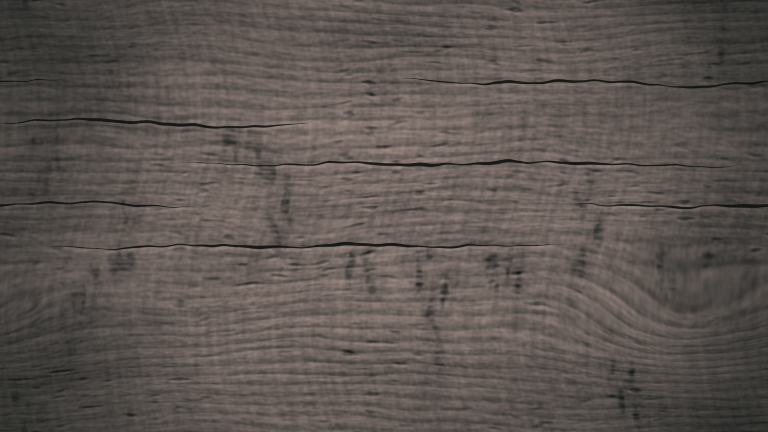
Give the GLSL for this texture, as a WebGL 2 fragment shader.

```glsl
#version 300 es
precision highp float;

uniform vec2 u_resolution;
out vec4 fragColor;

const float PI = 3.14159;
const int CRACKS = 5;

float hash(vec2 cell, float seed) {
    uvec2 c = uvec2(cell + 0.5);
    uint h = (c.x * 1597334677u) ^ (c.y * 3812015801u) ^ (uint(seed) * 40503u);
    h = (h ^ (h >> 15)) * 2246822519u;
    h = (h ^ (h >> 13)) * 668265263u;
    h ^= h >> 16;
    return float(h & 65535u) / 65536.0;
}

float slope(vec2 cell, vec2 cells, vec2 offset, float seed) {
    float a = 2.0 * PI * hash(mod(cell, cells), seed);
    return dot(vec2(cos(a), sin(a)), offset);
}

// Gradient noise that wraps over the unit square
float noise(vec2 p, vec2 cells, float seed) {
    vec2 q = p * cells, i = floor(q), f = q - i;
    vec2 w = f * f * f * (f * (f * 6.0 - 15.0) + 10.0);
    vec2 e = vec2(1.0, 0.0);
    float low = mix(slope(i, cells, f, seed), slope(i + e.xy, cells, f - e.xy, seed), w.x);
    float high = mix(slope(i + e.yx, cells, f - e.yx, seed), slope(i + e.xx, cells, f - e.xx, seed), w.x);
    return mix(low, high, w.y);
}

// Signed distance to the nearest repeat
vec2 wrapped(vec2 d) {
    return fract(d + 0.5) - 0.5;
}

// Bends the grain with slow waves and around one knot
float grainHeight(vec2 p, vec2 knot) {
    vec2 d = wrapped(p - knot) / vec2(0.15, 0.14);
    float waves = 0.05 * noise(p, vec2(2.0, 3.0), 1.0) + 0.016 * noise(p, vec2(6.0, 7.0), 2.0);
    return p.y + waves + 0.11 * exp(-dot(d, d));
}

// Growth rings: slow brightening, then a sharp dark edge
float rings(vec2 g, float count) {
    float f = fract(g.y * count + 0.5 * noise(g, vec2(9.0, 18.0), 3.0));
    return smoothstep(0.0, 0.6, f) * (1.0 - smoothstep(0.78, 1.0, f)) - 0.5;
}

float fibres(vec2 g) {
    return noise(g, vec2(26.0, 120.0), 4.0) + 0.9 * noise(g, vec2(80.0, 140.0), 5.0)
         + 0.6 * noise(g, vec2(190.0, 110.0), 6.0);
}

float nicks(vec2 g) {
    float patches = smoothstep(-0.3, 0.3, noise(g, vec2(5.0, 6.0), 7.0));
    return patches * smoothstep(0.24, 0.55, noise(g, vec2(32.0, 76.0), 8.0));
}

// Upright bruises left across the grain
float bruises(vec2 p) {
    float columns = smoothstep(0.12, 0.45, noise(p, vec2(15.0, 4.0), 9.0));
    float strokes = smoothstep(-0.05, 0.4, noise(p, vec2(76.0, 14.0), 10.0));
    float chips = smoothstep(-0.3, 0.3, noise(p, vec2(44.0, 84.0), 11.0));
    return columns * (0.2 + strokes * (0.3 + 0.9 * chips));
}

// x: dark opening, y: pale lower lip
vec2 crack(vec2 p, float id, float pixel) {
    vec2 centre = vec2(0.4 + 0.6 * id, 0.43 + 0.095 * id);
    float reach = mix(0.2, 0.42, hash(vec2(id, 3.0), 12.0));
    float path = 0.02 * noise(vec2(p.x, 0.5), vec2(5.0, 2.0), 13.0 + id)
               + 0.006 * noise(vec2(p.x, 0.3), vec2(37.0, 2.0), 20.0 + id);
    vec2 d = wrapped(p - centre - vec2(0.0, path));
    float taper = max(0.0, 1.0 - d.x * d.x / (reach * reach));
    float width = 0.0032 * taper * (0.75 + 1.1 * noise(vec2(p.x, 0.4), vec2(19.0, 2.0), 30.0 + id));
    float opening = 1.0 - smoothstep(width - pixel * 0.5, width + pixel * 0.8, abs(d.y));
    float lip = 1.0 - smoothstep(0.001, 0.005, abs(d.y + width + 0.004));
    return vec2(opening, lip) * smoothstep(0.0, 0.3, taper);
}

// Brown in the light, neutral grey in the dark
vec3 woodColour(float tone) {
    vec3 grey = vec3(0.20, 0.20, 0.19), brown = vec3(0.47, 0.42, 0.40);
    float k = (tone - 0.20) / 0.27;
    return mix(grey, brown, max(k, 0.0)) * clamp(tone / 0.20, 0.15, 1.0);
}

void main() {
    vec2 p = gl_FragCoord.xy / u_resolution;
    float pixel = 1.0 / u_resolution.y;
    vec2 g = vec2(p.x, grainHeight(p, vec2(0.9, 0.26)));

    // Broad shading, darkest toward the borders
    vec2 c = cos(PI * p) * cos(PI * p);
    float tone = 0.452 - 0.17 * c.x * c.x * c.x - 0.085 * c.y * c.y;
    float light = tone / 0.40;
    tone += 0.06 * noise(p, vec2(4.0, 5.0), 40.0) + 0.05 * noise(g, vec2(5.0, 22.0), 41.0);

    // Grain and faint curved saw marks
    float ringStrength = 0.075 + 0.09 * noise(p, vec2(3.0, 3.0), 42.0);
    vec2 sawn = vec2(p.x + 0.025 * sin(2.0 * PI * p.y), p.y);
    float detail = ringStrength * rings(g, 36.0) + 0.075 * fibres(g);
    detail += 0.055 * noise(sawn, vec2(130.0, 9.0), 43.0);

    // Worn dents with a lit lower edge
    detail += 0.07 * nicks(g + vec2(0.0, 0.007)) - 0.17 * nicks(g);
    detail -= 0.15 * bruises(p);
    tone += detail * light;

    for (int i = 0; i < CRACKS; i++) {
        vec2 split = crack(p, float(i), pixel);
        tone += 0.06 * split.y * light;
        tone = mix(tone, 0.06, 0.9 * split.x);
    }
    fragColor = vec4(woodColour(tone), 1.0);
}
```
